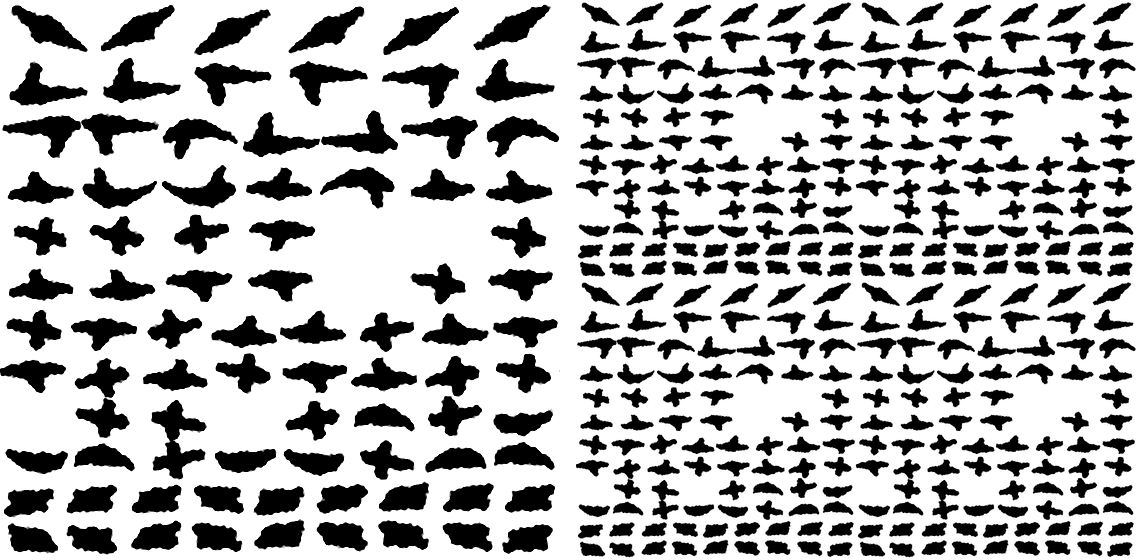
Left, the tile; right, the same tile 2 across and 2 down.
Give the GLSL for this pattern, as a Shadertoy shader.

```glsl
vec3 hash3(vec2 id) {
    vec3 k = vec3(dot(id, vec2(12.7, 31.1)), dot(id, vec2(26.9, 18.3)), dot(id, vec2(7.3, 45.2)));
    return fract(sin(k) * 4375.85);
}

float smoothMin(float a, float b, float k) {
    float h = max(k - abs(a - b), 0.0) / k;
    return min(a, b) - h * h * k * 0.25;
}

// Tapered limb between two discs (xy = centre, z = radius)
float limb(vec2 p, vec3 from, vec3 to) {
    vec2 axis = to.xy - from.xy;
    float h = clamp(dot(p - from.xy, axis) / dot(axis, axis), 0.0, 1.0);
    return length(p - from.xy - h * axis) - mix(from.z, to.z, h);
}

// Four limbs growing out of one hub
float figure(vec2 p, vec3 hub, vec3 a, vec3 b, vec3 c, vec3 d) {
    float near = smoothMin(limb(p, hub, a), limb(p, hub, b), 0.12);
    near = smoothMin(near, limb(p, hub, c), 0.12);
    return smoothMin(near, limb(p, hub, d), 0.12);
}

float slanted(vec2 p) {
    return figure(p, vec3(-0.05, 0.0, 0.42), vec3(-1.15, 0.68, 0.16), vec3(1.25, -0.68, 0.11),
                  vec3(-0.3, -0.15, 0.28), vec3(0.35, -0.05, 0.26));
}

float hooked(vec2 p) {
    return figure(p, vec3(0.7, -0.3, 0.36), vec3(-1.25, -0.25, 0.13), vec3(0.5, 0.58, 0.23),
                  vec3(1.2, -0.38, 0.18), vec3(0.0, -0.38, 0.23));
}

float crescent(vec2 p) {
    p.y -= 0.22 * (p.x * p.x - 0.6);
    return figure(p, vec3(0.45, -0.2, 0.35), vec3(-1.2, -0.15, 0.14), vec3(0.7, 0.55, 0.2),
                  vec3(1.0, -0.2, 0.27), vec3(-0.3, -0.22, 0.27));
}

float propeller(vec2 p) {
    return figure(p, vec3(0.0, -0.1, 0.34), vec3(-0.98, -0.2, 0.16), vec3(1.02, -0.1, 0.16),
                  vec3(-0.2, 0.42, 0.22), vec3(0.35, -0.25, 0.2));
}

float crossed(vec2 p) {
    return figure(p, vec3(-0.08, 0.0, 0.27), vec3(-0.65, -0.12, 0.24), vec3(0.85, 0.2, 0.18),
                  vec3(-0.15, 0.48, 0.23), vec3(-0.02, -0.45, 0.24));
}

float compact(vec2 p) {
    return figure(p, vec3(0.0, 0.0, 0.38), vec3(-0.7, -0.28, 0.2), vec3(0.68, 0.33, 0.2),
                  vec3(-0.45, 0.1, 0.23), vec3(0.5, -0.17, 0.25));
}

float slug(vec2 p) {
    p.y -= 0.25 * (p.x * p.x - 0.4);
    return figure(p, vec3(-0.1, -0.05, 0.33), vec3(-0.85, -0.12, 0.25), vec3(0.85, 0.05, 0.2),
                  vec3(0.4, 0.0, 0.28), vec3(-0.8, -0.3, 0.16));
}

// Long figures in the top rows give way to compact ones below
float figureForRow(vec2 p, float row, float pick) {
    if (row < 1.0) return slanted(p);
    if (row < 3.0) return row < 2.0 || pick < 0.6 ? hooked(p) : crescent(p);
    if (row < 4.0) return pick < 0.6 ? crescent(p) : propeller(p);
    if (row < 8.0) return pick < 0.55 ? propeller(p) : crossed(p);
    if (row < 10.0) return pick < 0.5 ? slug(p) : crossed(p);
    return compact(p);
}

// Fine scalloped rim over broader lumps
float rim(vec2 p, float seed) {
    float lumps = sin(9.0 * p.x + seed) * sin(10.0 * p.y + 2.0 * seed);
    float scallops = sin(23.0 * p.x + 3.0 * p.y) * sin(22.0 * p.y - 4.0 * p.x + seed);
    return 0.045 * lumps + 0.025 * scallops;
}

void mainImage(out vec4 fragColor, in vec2 fragCoord) {
    vec2 uv = fragCoord / iResolution.xy;
    float unit = 0.05;
    float dist = 1.0;

    for (float row = 0.0; row < 12.0; row++) {
        // Rows tighten downwards; offsets wrap at the canvas edge
        float depth = 0.052 + 0.0983 * row - 0.00143 * row * row;
        float dy = fract(uv.y + depth + 0.5) - 0.5;
        if (abs(dy) > 0.07) continue;

        float columns = 6.0 + floor((row + 2.0) * 0.26);
        for (float k = -1.0; k <= 1.0; k++) {
            float cell = floor(uv.x * columns) + k;
            vec2 id = vec2(mod(cell, columns), row);
            vec3 rnd = hash3(id + 1.0);
            vec3 turn = hash3(id + 37.0);
            if (turn.z < 0.06) continue;

            vec2 p = vec2(uv.x - (cell + 0.5) / columns, dy);
            p = (p - (rnd.xy - 0.5) * vec2(0.008, 0.01)) / unit;
            p *= sign(turn.xy - 0.5);
            dist = min(dist, figureForRow(p, row, rnd.z) + rim(p, 6.0 * rnd.x));
        }
    }

    // Black on white with a one-pixel soft edge
    float white = clamp(0.5 + dist * unit * min(iResolution.x, iResolution.y), 0.0, 1.0);
    fragColor = vec4(vec3(white), 1.0);
}
```
